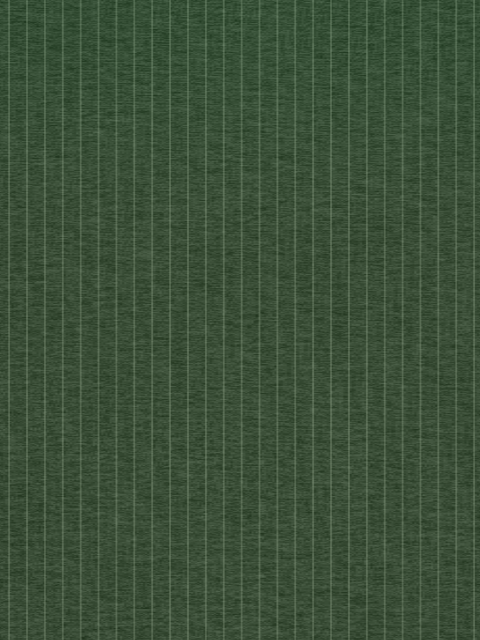
This texture is drawn by a Shadertoy shader. Its source:

```glsl
// Dark green woven cloth with 27 thin, pale vertical pinstripes.
// Fine stretched value noise makes the horizontal threads; the stripes are
// repeated soft distance lines, broken slightly by the threads.

const float STRIPE_PITCH = 0.03726;        // all lengths in canvas widths
const float FIRST_STRIPE = 0.0190;
const float STRIPE_HALF_WIDTH = 0.0019;
const float STRIPE_SOFTNESS = 0.0013;
const float STRIPE_STRENGTH = 0.95;
const float STRIPE_WEAR = 0.15;
const vec2 THREAD_FREQ = vec2(75.0, 335.0);
const vec2 STREAK_FREQ = vec2(24.0, 365.0);
const vec2 GRAIN_FREQ = vec2(230.0, 415.0);
const float WEAVE_CONTRAST = 0.12;
const float CLOUD_CONTRAST = 0.012;
const float EDGE_SHADE = 0.05;
const vec3 CLOTH_COLOR = vec3(0.226, 0.303, 0.213);
const vec3 STRIPE_COLOR = vec3(0.362, 0.438, 0.342);
const vec3 TOP_TINT = vec3(-0.012, 0.012, 0.002);

float hash(vec2 p) {
    return fract(sin(dot(p, vec2(127.1, 311.7))) * 43758.5453);
}

float valueNoise(vec2 p) {
    vec2 cell = floor(p);
    vec2 f = fract(p);
    f = f * f * (3.0 - 2.0 * f);
    float low = mix(hash(cell), hash(cell + vec2(1.0, 0.0)), f.x);
    float high = mix(hash(cell + vec2(0.0, 1.0)), hash(cell + vec2(1.0, 1.0)), f.x);
    return mix(low, high, f.y);
}

// Signed brightness of the horizontal threads, centred on zero
float weave(vec2 p) {
    float thread = valueNoise(p * THREAD_FREQ) - 0.5;
    float streak = valueNoise(p * STREAK_FREQ + 31.0) - 0.5;
    float grain = valueNoise(p * GRAIN_FREQ + 67.0) - 0.5;
    return 0.6 * thread + 0.4 * streak + 0.75 * grain;
}

// Coverage of the nearest pinstripe
float pinstripe(vec2 p, float pixel) {
    float index = floor((p.x - FIRST_STRIPE) / STRIPE_PITCH + 0.5);
    float dist = abs(p.x - FIRST_STRIPE - index * STRIPE_PITCH) - STRIPE_HALF_WIDTH;
    float blur = max(STRIPE_SOFTNESS, 0.5 * pixel);
    float line = 1.0 - smoothstep(-blur, blur, dist);
    float wear = 1.0 - STRIPE_WEAR * valueNoise(vec2(index * 5.0 + 0.5, p.y * 200.0));
    return line * wear * STRIPE_STRENGTH;
}

void mainImage(out vec4 fragColor, in vec2 fragCoord) {
    vec2 p = fragCoord / iResolution.x;
    vec2 uv = fragCoord / iResolution.xy;
    float pixel = 1.0 / iResolution.x;

    // Cloth and stripes, with the threads weaker on the stripes
    float stripe = pinstripe(p, pixel);
    vec3 color = mix(CLOTH_COLOR, STRIPE_COLOR, stripe);
    color += WEAVE_CONTRAST * (1.0 - 0.4 * stripe) * weave(p);

    // Soft unevenness, greener top and slightly darker borders
    color += CLOUD_CONTRAST * (valueNoise(p * 4.0 + 11.0) - 0.5);
    color += TOP_TINT * smoothstep(0.6, 1.0, uv.y);
    vec2 fromCenter = uv - 0.5;
    color *= 1.0 + EDGE_SHADE * (0.3 - 2.0 * dot(fromCenter, fromCenter));

    fragColor = vec4(clamp(color, 0.0, 1.0), 1.0);
}
```
